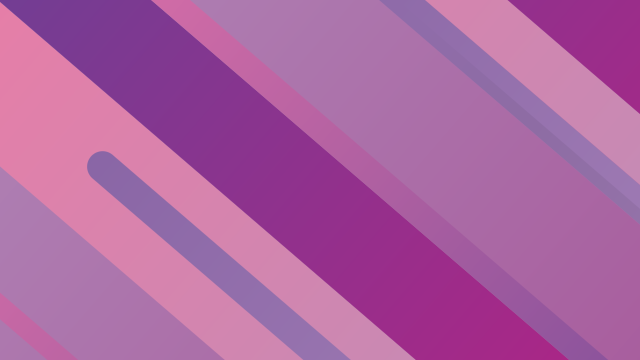
Reproduce this background procedurally as a WebGL 2 fragment shader.

```glsl
#version 300 es
precision highp float;
// Diagonal bands of purple, pink, mauve and blue with one rounded bar.

#define SLOPE 0.861           // fall of every band per unit of width
#define CAP_CENTER vec2(0.285, 0.463)
#define CAP_RADIUS 0.043
#define SHADE 0.94            // darkening of the fold in the blue band

uniform vec2 u_resolution;
out vec4 fragColor;

// Coverage of the stripe between two intercepts on the top edge.
float band(float s, float lo, float hi, float aa) {
    return smoothstep(lo - aa, lo + aa, s) - smoothstep(hi - aa, hi + aa, s);
}

// Distance to a bar with a round start that runs on without end.
float ray(vec2 p, vec2 dir, float radius) {
    return length(p - dir * max(dot(p, dir), 0.0)) - radius;
}

void main() {
    // Height units, with y measured down from the top edge.
    vec2 p = vec2(gl_FragCoord.x, u_resolution.y - gl_FragCoord.y) / u_resolution.y;
    float aspect = u_resolution.x / u_resolution.y;
    float pixel = 1.0 / u_resolution.y;
    vec2 dir = normalize(vec2(1.0, SLOPE));
    float s = p.x - p.y / SLOPE;
    float aa = 0.7 * pixel / dir.y;

    // Each colour drifts from the upper left to the lower right.
    float t = (p.x + SLOPE * p.y) / (aspect + SLOPE);
    vec3 mauve  = mix(vec3(0.685, 0.515, 0.71), vec3(0.66, 0.37, 0.62), t);
    vec3 pink   = mix(vec3(0.90, 0.495, 0.658), vec3(0.755, 0.55, 0.715), t);
    vec3 purple = mix(vec3(0.45, 0.24, 0.577), vec3(0.68, 0.145, 0.525), t);
    vec3 rose   = mix(vec3(0.87, 0.44, 0.66), vec3(0.54, 0.325, 0.61), t);
    vec3 blue   = mix(vec3(0.51, 0.37, 0.63), vec3(0.63, 0.49, 0.71), t);

    // Lower left bands
    vec3 color = mauve;
    color = mix(color, rose, band(s, -1.030, -0.944, aa));
    color = mix(color, pink, band(s, -0.537, -0.006, aa));

    // Central bands
    color = mix(color, purple, band(s, -0.006, 0.420, aa));
    color = mix(color, rose, band(s, 0.420, 0.528, aa));

    // Upper right bands, with a soft fold inside the blue one
    vec3 folded = blue * mix(1.0, SHADE, band(s, 1.053, 1.104, aa) * smoothstep(0.4, 0.7, t));
    color = mix(color, folded, band(s, 1.053, 1.181, aa));
    color = mix(color, pink, band(s, 1.181, 1.410, aa));
    color = mix(color, purple, smoothstep(1.410 - aa, 1.410 + aa, s));

    // Rounded bar
    float bar = ray(p - CAP_CENTER, dir, CAP_RADIUS);
    color = mix(color, blue, smoothstep(0.7 * pixel, -0.7 * pixel, bar));

    fragColor = vec4(color, 1.0);
}
```
